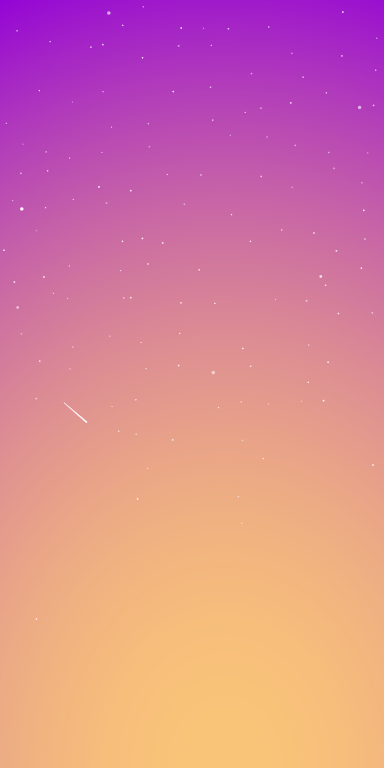
Give the GLSL for this background, as a WebGL 2 fragment shader.

```glsl
#version 300 es
precision highp float;
// Dusk sky: a warm glow rising into violet, with scattered stars and one meteor.

uniform vec2 u_resolution;
out vec4 outColor;

// Canvas space: x spans 0..1 and y spans 0..2, origin at the lower left.
const vec2 CANVAS = vec2(1.0, 2.0);

// Sky glow
const vec3 HORIZON_COLOR = vec3(0.98, 0.77, 0.47);
const vec3 ZENITH_COLOR = vec3(0.57, 0.0, 0.845);
const vec2 GLOW_CENTER = vec2(0.586, 0.0);
const vec2 GLOW_STRETCH = vec2(1.25, 1.0);
const float GLOW_RADIUS = 2.153;
const float GLOW_POWER = 1.92;

// Stars
const vec3 STAR_COLOR = vec3(1.0, 0.97, 1.0);
const float SMALL_CELL = 0.083;
const float SMALL_RADIUS = 0.0021;
const float SMALL_CHANCE = 0.72;
const float LARGE_CELL = 0.25;
const float LARGE_RADIUS = 0.0043;
const float LARGE_CHANCE = 0.45;
const vec2 STAR_FADE = vec2(0.5, 1.3);

// Meteor
const vec2 METEOR_TAIL = vec2(0.167, 0.951);
const vec2 METEOR_HEAD = vec2(0.225, 0.901);
const float METEOR_TAIL_WIDTH = 0.0009;
const float METEOR_HEAD_WIDTH = 0.0021;

// Integer-mixing hash: three values in 0..1 per cell and layer.
vec3 hash3(vec2 cell, float layer) {
    uvec3 v = uvec3(ivec3(vec3(cell, layer))) * 1664525u + 1013904223u;
    v.x += v.y * v.z; v.y += v.z * v.x; v.z += v.x * v.y;
    v ^= v >> 16u;
    v.x += v.y * v.z; v.y += v.z * v.x; v.z += v.x * v.y;
    return vec3(v >> 8u) / 16777216.0;
}

// Antialiased coverage of a shape from its signed distance.
float coverage(float dist, float pixel) {
    return clamp(0.5 - dist / pixel, 0.0, 1.0);
}

vec3 skyColor(vec2 p) {
    float r = length((p - GLOW_CENTER) * GLOW_STRETCH) / GLOW_RADIUS;
    return mix(HORIZON_COLOR, ZENITH_COLOR, min(pow(r, GLOW_POWER), 1.0));
}

// One jittered star per grid cell, thinning out towards the horizon.
float starLayer(vec2 p, float cellSize, float radius, float chance,
                float layer, float pixel) {
    vec2 cell = floor(p / cellSize);
    vec3 place = hash3(cell, layer);
    vec3 look = hash3(cell, layer + 1.0);
    vec2 star = (cell + mix(vec2(0.1), vec2(0.9), place.xy)) * cellSize;
    float density = mix(0.06, 1.0, smoothstep(STAR_FADE.x, STAR_FADE.y, star.y));
    float present = step(place.z, chance * density);
    float size = radius * mix(0.65, 1.1, look.x);
    return present * mix(0.45, 1.0, look.y) * coverage(length(p - star) - size, pixel);
}

// Tapered streak from a thin tail to a wider head.
float meteor(vec2 p, float pixel) {
    vec2 axis = METEOR_HEAD - METEOR_TAIL;
    float along = clamp(dot(p - METEOR_TAIL, axis) / dot(axis, axis), 0.0, 1.0);
    float width = mix(METEOR_TAIL_WIDTH, METEOR_HEAD_WIDTH, along);
    return coverage(length(p - METEOR_TAIL - axis * along) - width, pixel);
}

void main() {
    vec2 p = gl_FragCoord.xy / u_resolution * CANVAS;
    float pixel = CANVAS.y / u_resolution.y;

    float light = starLayer(p, SMALL_CELL, SMALL_RADIUS, SMALL_CHANCE, 1.0, pixel);
    light = max(light, starLayer(p, LARGE_CELL, LARGE_RADIUS, LARGE_CHANCE, 7.0, pixel));
    light = max(light, meteor(p, pixel));

    outColor = vec4(mix(skyColor(p), STAR_COLOR, light), 1.0);
}
```
